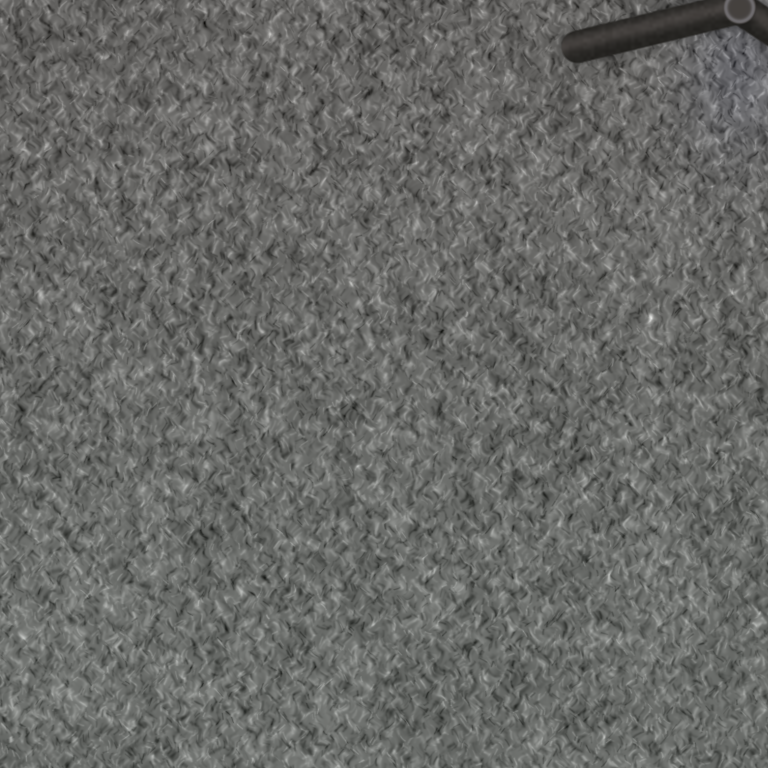
Give the GLSL for this texture, as a three.js fragment shader.

```glsl
// Grey felt carpet of short tangled fibres, with a dark furniture leg in the upper right corner.
varying vec2 vUv;

const vec3 FELT_TOP = vec3(0.402, 0.398, 0.390);
const vec3 FELT_BOTTOM = vec3(0.420, 0.430, 0.418);
const vec3 LEG_DARK = vec3(0.145, 0.140, 0.130);
const vec3 LEG_LIGHT = vec3(0.270, 0.255, 0.245);
const vec3 PIVOT_RIM = vec3(0.43, 0.42, 0.43);
const vec3 COOL_GLOW = vec3(0.015, 0.020, 0.045);

const int FIBRE_LAYERS = 3;
const float FIBRE_CELLS = 72.0;     // cells across in the coarsest layer
const float LAYER_GROWTH = 1.38;    // cell count ratio between layers
const float FIBRE_HALF_LENGTH = 0.42;
const float FIBRE_WIDTH = 0.23;
const float FIBRE_SPREAD = 1.0;     // largest lean from upright, radians
const float FIBRE_CONTRAST = 0.108;
const float BLOTCH_CONTRAST = 0.028;
const float CURL = 0.0018;

const vec2 LEG_TIP = vec2(0.752, 0.939);
const vec2 PIVOT = vec2(0.963, 0.990);
const vec2 FAR_LEG_END = vec2(1.03, 0.945);
const float LEG_RADIUS = 0.021;
const float PIVOT_RADIUS = 0.021;
const float EDGE = 0.0018;

vec3 hash3(vec2 p) {
  vec3 q = fract(vec3(p.xyx) * vec3(0.1031, 0.1030, 0.0973));
  q += dot(q, q.yxz + 33.33);
  return fract((q.xxy + q.yzz) * q.zyx);
}

float segmentDistance(vec2 p, vec2 a, vec2 b) {
  vec2 ab = b - a;
  return length(p - a - ab * clamp(dot(p - a, ab) / dot(ab, ab), 0.0, 1.0));
}

// Cellular noise whose feature points are soft strands, light or dark
float fibreLayer(vec2 p, float seed) {
  vec2 cell = floor(p);
  float sum = 0.0;
  for (int y = -1; y <= 1; y++) {
    for (int x = -1; x <= 1; x++) {
      vec2 id = cell + vec2(float(x), float(y));
      vec3 place = hash3(id + seed);
      vec3 style = hash3(id + seed + 157.3);
      float lean = (style.x * 2.0 - 1.0) * FIBRE_SPREAD;
      vec2 halfStrand = FIBRE_HALF_LENGTH * vec2(sin(lean), cos(lean));
      vec2 centre = id + place.xy;
      float d = segmentDistance(p, centre - halfStrand, centre + halfStrand);
      d /= FIBRE_WIDTH * mix(0.75, 1.2, style.y);
      sum += (place.z * 2.0 - 1.0) * exp(-d * d);
    }
  }
  return sum;
}

float fibres(vec2 uv) {
  vec2 p = uv + CURL * sin(uv.yx * vec2(210.0, 170.0) + 2.0 * sin(uv * 83.0));
  float sum = 0.0;
  float cells = FIBRE_CELLS;
  for (int i = 0; i < FIBRE_LAYERS; i++) {
    sum += fibreLayer(p * cells, 41.0 * float(i) + 11.0);
    cells *= LAYER_GROWTH;
  }
  return sum;
}

// Value noise for wear and uneven pile
float blotch(vec2 p) {
  vec2 i = floor(p);
  vec2 f = smoothstep(0.0, 1.0, fract(p));
  float low = mix(hash3(i).x, hash3(i + vec2(1.0, 0.0)).x, f.x);
  float high = mix(hash3(i + vec2(0.0, 1.0)).x, hash3(i + 1.0).x, f.x);
  return mix(low, high, f.y) - 0.5;
}

vec3 feltColour(vec2 uv) {
  float pile = blotch(uv * 7.0) + blotch(uv * 19.0 + 31.0) + blotch(uv * 38.0 + 67.0);
  vec3 colour = mix(FELT_BOTTOM, FELT_TOP, smoothstep(0.1, 1.0, uv.y));
  colour += FIBRE_CONTRAST * fibres(uv) + BLOTCH_CONTRAST * pile;
  vec2 toPivot = (uv - PIVOT + vec2(0.0, 0.08)) / vec2(0.07, 0.11);
  return colour + COOL_GLOW * exp(-dot(toPivot, toPivot));
}

// Rounded bar, lit along its upper side
vec3 addLeg(vec3 under, vec2 uv, vec2 a, vec2 b) {
  vec2 along = normalize(b - a);
  float across = dot(uv - a, vec2(-along.y, along.x)) / LEG_RADIUS;
  float d = segmentDistance(uv, a, b) - LEG_RADIUS;
  float light = exp(-pow((across - 0.25) / 0.5, 2.0));
  float grain = 0.035 * blotch(uv * 210.0);
  vec3 shaded = under * (1.0 - 0.2 * exp(-max(d, 0.0) / 0.006));
  return mix(mix(LEG_DARK, LEG_LIGHT, light) + grain, shaded, smoothstep(-EDGE, EDGE, d));
}

vec3 addPivot(vec3 under, vec2 uv) {
  float r = length(uv - PIVOT);
  float disc = 1.0 - smoothstep(-EDGE, EDGE, r - PIVOT_RADIUS);
  float rim = exp(-pow((r - PIVOT_RADIUS * 0.85) / 0.003, 2.0));
  return mix(under, mix(LEG_LIGHT, PIVOT_RIM, rim), disc);
}

void main() {
  vec3 colour = feltColour(vUv);
  colour = addLeg(colour, vUv, PIVOT, FAR_LEG_END);
  colour = addLeg(colour, vUv, LEG_TIP, PIVOT);
  colour = addPivot(colour, vUv);
  gl_FragColor = vec4(clamp(colour, 0.0, 1.0), 1.0);
}
```
